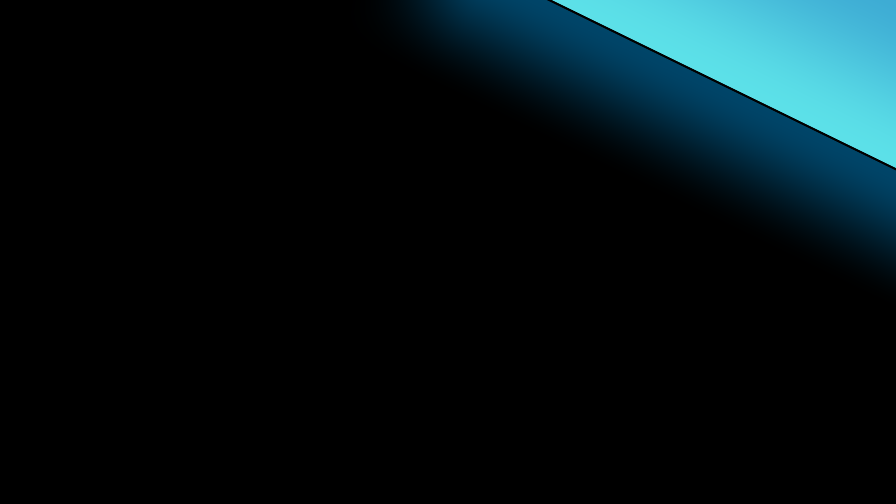
This background is drawn by a Shadertoy shader. Its source:

```glsl
void mainImage(out vec4 fragColor, in vec2 fragCoord) {
    vec2 p = fragCoord / iResolution.y;
    float pixel = 1.0 / iResolution.y;

    // Slanted frame: along the panel edge, and outward across it
    vec2 along = normalize(vec2(0.6875, -0.3356));
    vec2 across = vec2(-along.y, along.x);
    vec2 corner = vec2(iResolution.x / iResolution.y - 0.6875, 1.0);
    float s = dot(p - corner, along);
    float d = dot(p - corner, across);

    // Soft blue glow below the edge, fading out at its upper left end
    float glow = smoothstep(-0.255, 0.0, d) * smoothstep(-0.37, -0.12, s);
    vec3 color = vec3(0.0, 0.27, 0.41) * glow;

    // Thin dark seam along the edge
    float seam = 1.0 - smoothstep(0.0015, 0.0015 + pixel, abs(d));
    color *= 1.0 - seam;

    // Cyan panel, turning bluer toward the far corner
    vec3 cyan = vec3(0.36, 0.88, 0.91);
    vec3 blue = vec3(0.24, 0.67, 0.83);
    vec3 panel = mix(cyan, blue, smoothstep(0.0, 0.32, d));
    float inside = smoothstep(-0.5 * pixel, 0.5 * pixel, d - 0.002);
    color = mix(color, panel, inside);

    fragColor = vec4(color, 1.0);
}
```
